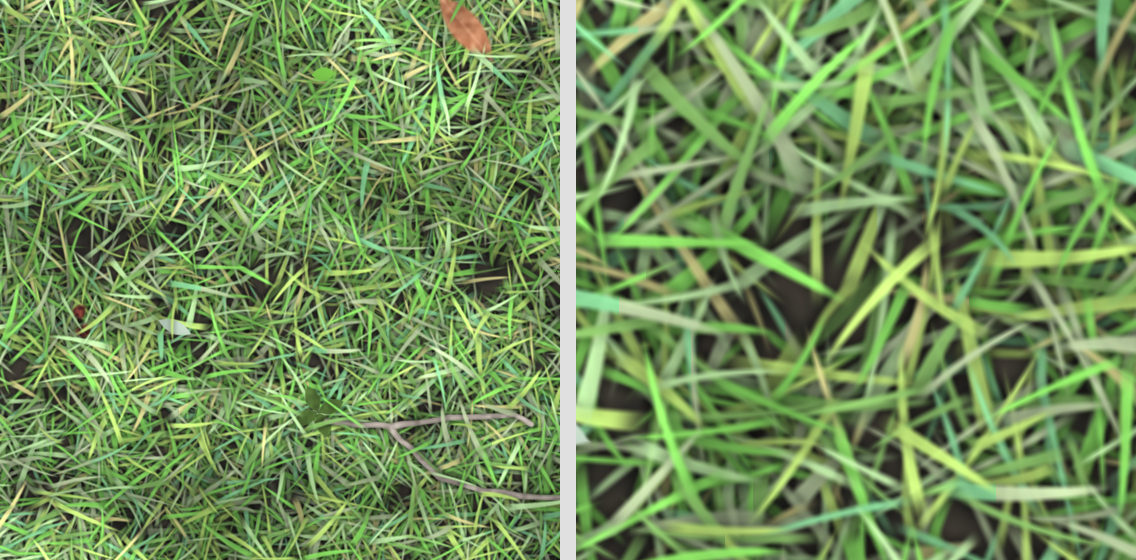
Left: the whole. Right: its middle third, enlarged.
Give the GLSL for this texture, as a three.js fragment shader.

```glsl
varying vec2 vUv;

vec4 hash4(vec3 p) {
  vec4 q = fract(p.xyzx * vec4(0.1031, 0.1030, 0.0973, 0.1099));
  q += dot(q, q.wzxy + 33.33);
  return fract((q.xxyz + q.yzzw) * q.zywx);
}

float noise(vec2 p) {
  vec2 i = floor(p), f = fract(p);
  f = f * f * (3.0 - 2.0 * f);
  float low = mix(hash4(vec3(i, 7.0)).x, hash4(vec3(i + vec2(1, 0), 7.0)).x, f.x);
  float high = mix(hash4(vec3(i + vec2(0, 1), 7.0)).x, hash4(vec3(i + 1.0, 7.0)).x, f.x);
  return mix(low, high, f.y);
}

vec2 turn(vec2 p, float a) {
  return vec2(cos(a) * p.x + sin(a) * p.y, cos(a) * p.y - sin(a) * p.x);
}

float segment(vec2 p, vec2 a, vec2 b) {
  vec2 d = b - a;
  return length(p - a - d * clamp(dot(p - a, d) / dot(d, d), 0.0, 1.0));
}

// Mask of a pointed leaf lying along direction a
float leaf(vec2 p, vec2 center, float a, vec2 size) {
  vec2 q = turn(p - center, a) / size;
  return smoothstep(-0.15, 0.18, 1.0 - q.x * q.x - abs(q.y));
}

vec3 bladeColor(float pick, float tint) {
  vec3 c = vec3(0.46, 0.74, 0.33);
  c = mix(c, vec3(0.45, 0.62, 0.34), step(0.22, pick));
  c = mix(c, vec3(0.63, 0.75, 0.39), step(0.38, pick));
  c = mix(c, vec3(0.64, 0.78, 0.56), step(0.56, pick));
  c = mix(c, vec3(0.45, 0.70, 0.50), step(0.74, pick));
  c = mix(c, vec3(0.60, 0.66, 0.52), step(0.81, pick));
  c = mix(c, vec3(0.76, 0.74, 0.50), step(0.95, pick));
  return c * (0.88 + 0.26 * tint);
}

// One sparse layer of thin, tapering blades with soft shadows
vec3 grassLayer(vec3 col, vec2 p, float layer, float height) {
  vec4 r = hash4(vec3(layer, 3.0, 11.0));
  float cell = 0.056 + 0.044 * r.x;
  vec2 g = turn(p, r.y * 6.28) / cell + 40.0 + r.zw * 9.0;
  for (int k = 0; k < 9; k++) {
    float n = float(k);
    vec2 id = floor(g) + vec2(mod(n, 3.0), floor(n / 3.0)) - 1.0;
    vec4 h = hash4(vec3(id, layer));
    vec2 q = turn(g - id - h.xy, h.z * 6.283) * cell;
    float t = q.x / (cell * (0.45 + 0.53 * h.w));
    if (abs(t) > 1.0 || abs(q.y) > 0.022) continue;
    vec4 s = hash4(vec3(id + 17.0, layer + 50.0));
    vec2 center = p - turn(q, -h.z * 6.283 - r.y * 6.28);
    if (s.y < 0.88 * smoothstep(0.48, 0.82, noise(center * 17.0 + 3.0))) continue;
    q.y += (s.x - 0.5) * 0.012 * t * t;
    float width = (0.0018 + 0.0026 * s.z * s.z * s.z) * sqrt(1.0 - t);
    float d = abs(q.y) - width;
    float ends = smoothstep(1.0, 0.5, abs(t));
    col *= 1.0 - 0.15 * ends * smoothstep(0.010, 0.0, d);
    float across = q.y / (width + 0.002);
    float region = noise(center * 6.0 + 20.0);
    vec3 blade = bladeColor(fract(s.w + 0.12 * p.x + 0.2 * region), h.w);
    blade *= height * (0.87 + 0.26 * region + 0.05 * across + 0.07 * t);
    col = mix(col, blade, 0.92 * ends * smoothstep(0.0026, -0.0021, d));
  }
  return col;
}

vec3 debris(vec3 col, vec2 p) {
  float grain = noise(p * 110.0);
  // Dry leaf with a pale central vein
  vec2 q = turn(p - vec2(0.832, 0.95), -0.88);
  vec3 dry = mix(vec3(0.68, 0.43, 0.30), vec3(0.88, 0.64, 0.48), grain);
  dry += 0.06 * smoothstep(0.005, 0.0, abs(q.y));
  col = mix(col, dry, leaf(p, vec2(0.832, 0.95), -0.88, vec2(0.076, 0.027)));
  // Small green leaf, pale scrap and four-leaved sprout
  col = mix(col, vec3(0.46, 0.74, 0.28), leaf(p, vec2(0.577, 0.868), 0.1, vec2(0.021, 0.012)));
  col = mix(col, vec3(0.65, 0.72, 0.66), leaf(p, vec2(0.312, 0.416), -0.4, vec2(0.032, 0.012)));
  for (int k = 0; k < 4; k++) {
    float a = 0.4 + 1.57 * float(k);
    vec2 c = vec2(0.568, 0.264) + 0.025 * vec2(cos(a), sin(a));
    col = mix(col, vec3(0.32, 0.43, 0.21) * (0.85 + 0.3 * grain), leaf(p, c, a, vec2(0.024, 0.013)));
  }
  // Reddish seed heads
  for (int k = 0; k < 2; k++) {
    float d = length(p - vec2(0.142, 0.444) - float(k) * vec2(0.008, -0.035));
    vec3 seed = mix(vec3(0.22, 0.11, 0.10), vec3(0.60, 0.30, 0.26), noise(p * 160.0));
    col = mix(col, seed, smoothstep(0.019, 0.012, d + 0.006 * grain));
  }
  // Forked twig
  vec2 w = p + 0.008 * (vec2(noise(p * 28.0), noise(p * 28.0 + 9.0)) - 0.5);
  vec2 fork = vec2(0.695, 0.236);
  float d = min(segment(w, vec2(0.585, 0.249), fork), segment(w, fork, vec2(0.80, 0.257)));
  d = min(d, segment(w, vec2(0.80, 0.257), vec2(0.92, 0.258)));
  d = min(d, segment(w, vec2(0.92, 0.258), vec2(0.948, 0.243)));
  d = min(d, segment(w, fork, vec2(0.785, 0.152)));
  d = min(d, segment(w, vec2(0.785, 0.152), vec2(0.86, 0.124)));
  d = min(d, segment(w, vec2(0.86, 0.124), vec2(1.02, 0.105)));
  col *= 1.0 - 0.4 * smoothstep(0.015, 0.003, d);
  vec3 bark = mix(vec3(0.56, 0.52, 0.49), vec3(0.76, 0.72, 0.68), grain);
  return mix(col, bark * (1.05 - 35.0 * d), smoothstep(0.007, 0.003, d));
}

void main() {
  // Damp soil
  vec3 col = mix(vec3(0.13, 0.13, 0.12), vec3(0.25, 0.23, 0.20), noise(vUv * 60.0));
  // Grass from the shaded roots up to the lit tips
  for (int i = 0; i < 42; i++) {
    if (i == 40) col = debris(col, vUv);
    float level = float(i) / 41.0;
    col = grassLayer(col, vUv, float(i), mix(0.66, 1.18, level));
  }
  // Broad unevenness of light
  float light = 0.5 * noise(vUv * 9.0 + 2.0) + 0.5 * noise(vUv * 24.0);
  col *= 0.78 + 0.5 * light;
  gl_FragColor = vec4(col, 1.0);
}
```
